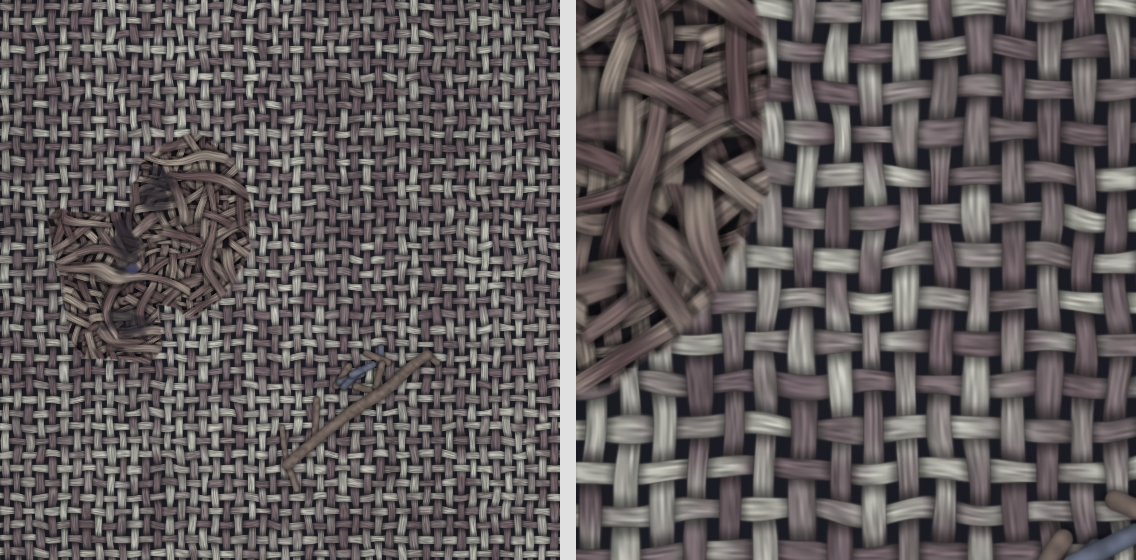
Left: the whole. Right: its middle third, enlarged.
This texture is drawn by a WebGL 1 fragment shader. Its source:

```glsl
precision highp float;
// Coarse two-tone plain weave, drawn cell by cell: one thread crosses over the
// other, with fibre streaks and uneven yarn. A frayed, holed patch of loose
// strands and a dry twig with scattered debris lie on the cloth.

#define THREADS vec2(48.0, 40.0)      // warp threads across, weft threads down
#define HALF_WIDTH vec2(0.33, 0.26)   // thread half widths, in cells
#define SOFT 0.16                     // edge softness, relative to half width
#define WOBBLE 0.34                   // unevenness of the weave, in cells
#define STRAND_SCALE 34.0             // loose strands per canvas
#define GAP vec3(0.10, 0.10, 0.13)
#define MAUVE vec3(0.40, 0.35, 0.37)
#define PALE vec3(0.64, 0.64, 0.61)
#define WORN vec3(0.92, 0.85, 0.83)
#define TWIG vec3(0.41, 0.36, 0.34)
#define SLATE vec3(0.34, 0.36, 0.42)

uniform vec2 u_resolution;

float hash(vec2 p) {
  return fract(sin(dot(p, vec2(127.1, 311.7))) * 43758.5453);
}

float noise(vec2 p) {
  vec2 i = floor(p), f = fract(p);
  f = f * f * (3.0 - 2.0 * f);
  return mix(mix(hash(i), hash(i + vec2(1.0, 0.0)), f.x),
             mix(hash(i + vec2(0.0, 1.0)), hash(i + 1.0), f.x), f.y);
}

vec2 drift(vec2 p) {
  return vec2(noise(p), noise(p + 37.4)) - 0.5;
}

float cover(float d) {
  return 1.0 - smoothstep(1.0 - SOFT, 1.0 + SOFT, abs(d));
}

// Yarn colour; d runs from -1 to 1 across it, crown is its height in the weave
vec3 yarn(float id, float along, float d, float crown) {
  float tone = 0.65 * noise(vec2(id * 7.31, along * 0.6)) + 0.35 * hash(vec2(id, 5.0));
  float fibre = noise(vec2(along * 1.8 + d, d * 3.5 + id * 13.0));
  vec3 col = mix(MAUVE, PALE, smoothstep(0.25, 0.8, tone));
  float roundness = 0.55 + 0.45 * sqrt(max(0.0, 1.0 - d * d));
  return col * roundness * mix(0.5, 1.04, smoothstep(0.0, 0.75, crown)) * (0.78 + 0.44 * fibre);
}

vec3 weave(vec2 p) {
  p += WOBBLE * drift(p * 0.6);
  vec2 cell = floor(p), f = fract(p) - 0.5;
  float side = 1.0 - 2.0 * mod(cell.x + cell.y, 2.0);   // 1: warp on top
  vec2 swell = vec2(noise(vec2(cell.x * 5.7, p.y * 0.8)),
                    noise(vec2(p.x * 0.8, cell.y * 5.7 + 60.0)));
  vec2 d = f / (HALF_WIDTH * (0.8 + 0.4 * swell));
  vec2 crown = 0.5 + 0.5 * side * vec2(1.0, -1.0) * cos(3.14159 * f.yx);
  vec3 warp = yarn(cell.x, p.y, d.x, crown.x);
  vec3 weft = yarn(cell.y + 91.0, p.x, d.y, crown.y);
  float warpMask = cover(d.x), weftMask = cover(d.y);
  return side > 0.0 ? mix(mix(GAP, weft, weftMask), warp, warpMask)
                    : mix(mix(GAP, warp, warpMask), weft, weftMask);
}

float ellipse(vec2 p, vec2 radius) {
  return (length(p / radius) - 1.0) * min(radius.x, radius.y);
}

// Outline of the worn patch: a round lobe and a narrowing lobe
float patchShape(vec2 p) {
  vec2 q = p - vec2(0.195, 0.49);
  q.x += 0.11 * q.y;
  vec2 b = abs(q) - vec2(0.062 + 0.10 * q.y, 0.11);
  float lobe = length(max(b, 0.0)) + min(max(b.x, b.y), 0.0) - 0.026;
  return min(lobe, ellipse(p - vec2(0.338, 0.60), vec2(0.110, 0.160)));
}

// Slack weave under layers of turned, broken strands
vec3 frayed(vec2 uv) {
  vec3 col = weave(uv * THREADS + 2.2 * drift(uv * 16.0)) * 0.86;
  for (int k = 0; k < 6; k++) {
    float layer = float(k), a = 0.35 + layer * 1.13;
    vec2 q = uv + 0.05 * drift(uv * 11.0 + layer * 8.3);
    q = mat2(cos(a), -sin(a), sin(a), cos(a)) * q * STRAND_SCALE;
    float id = floor(q.y) + layer * 19.0;
    float d = (fract(q.y) - 0.5) / 0.24;
    float present = smoothstep(0.57, 0.63, noise(vec2(q.x * 0.38, id * 7.7)));
    col *= 1.0 - 0.35 * present * cover(d * 0.65);
    col = mix(col, yarn(id, q.x, d, 0.62), present * cover(d));
  }
  float hole = min(ellipse(uv - vec2(0.280, 0.660), vec2(0.026, 0.036)),
               min(ellipse(uv - vec2(0.226, 0.570), vec2(0.019, 0.050)),
                   ellipse(uv - vec2(0.222, 0.425), vec2(0.038, 0.023))));
  hole += 0.024 * (noise(uv * 70.0) - 0.5);
  col = mix(col, GAP + 0.25 * col, 0.85 * (1.0 - smoothstep(-0.008, 0.008, hole)));
  float speck = ellipse(uv - vec2(0.237, 0.520), vec2(0.011, 0.009));
  col = mix(col, vec3(0.29, 0.31, 0.47), 0.8 * (1.0 - smoothstep(-0.003, 0.003, speck)));
  return col * WORN;
}

// Lays a rounded, shadowed stick over the colour below
vec3 stick(vec3 below, vec2 p, vec2 a, vec2 b, float radius, vec3 tint) {
  vec2 axis = b - a;
  float t = clamp(dot(p - a, axis) / dot(axis, axis), 0.0, 1.0);
  float d = length(p - a - axis * t) / radius;
  vec3 bark = tint * (1.1 - 0.4 * d * d) * (0.85 + 0.3 * noise(p * 150.0));
  below *= 1.0 - 0.35 * (1.0 - smoothstep(0.8, 1.9, d));
  return mix(below, bark, cover(d));
}

void main() {
  vec2 uv = gl_FragCoord.xy / u_resolution;
  vec3 col = weave(uv * THREADS) * (0.94 + 0.12 * noise(uv * 4.0));

  float edge = patchShape(uv) + 0.012 * (noise(uv * 45.0) - 0.5);
  col = mix(col, frayed(uv), 1.0 - smoothstep(-0.003, 0.003, edge));

  // Debris beside the twig
  for (int k = 0; k < 9; k++) {
    float n = float(k), a = 6.2832 * hash(vec2(n, 2.0));
    vec2 c = vec2(0.655, 0.338) + vec2(0.095, 0.070) * (vec2(hash(vec2(n, 3.0)), hash(vec2(n, 4.0))) - 0.5);
    vec2 reach = 0.021 * vec2(cos(a), sin(a));
    col = stick(col, uv, c - reach, c + reach, 0.006, mix(TWIG, SLATE, mod(n, 2.0)));
  }

  // Twig: side shoots, then the bent main stem
  vec2 root = vec2(0.510, 0.172), tip = vec2(0.765, 0.366);
  vec2 bow = uv + 0.010 * drift(uv * 14.0);
  col = stick(col, bow, root, vec2(0.503, 0.240), 0.005, TWIG);
  col = stick(col, bow, root, vec2(0.526, 0.125), 0.006, TWIG);
  col = stick(col, bow, vec2(0.565, 0.215), vec2(0.564, 0.285), 0.006, TWIG);
  col = stick(col, bow, tip, vec2(0.782, 0.350), 0.006, TWIG);
  col = stick(col, bow, root, tip, 0.010, TWIG);
  gl_FragColor = vec4(col, 1.0);
}
```
